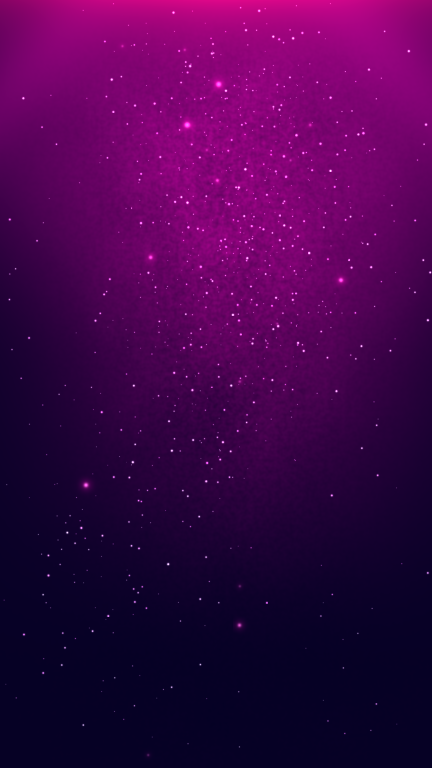
Give the GLSL for this background, as a Shadertoy shader.

```glsl
#define COLUMN_X 0.57
#define COLUMN_GAIN 0.51
#define TOP_GLOW 0.34
#define BEAM_GAIN 0.10
#define MOTTLE 0.30
#define DUST 0.22
#define STAR_CHANCE 0.24
#define STAR_SIZE 0.0021
#define EMBER_CHANCE 0.16

float hash(vec2 p) {
    vec3 q = fract(vec3(p.xyx) * 0.1031);
    q += dot(q, q.yzx + 33.33);
    return fract((q.x + q.y) * q.z);
}

vec2 hash2(vec2 p) {
    return vec2(hash(p), hash(p + 57.3));
}

float bell(float x, float width) {
    float t = x / width;
    return exp(-t * t);
}

float cornerSlope(vec2 cell, vec2 corner, vec2 f) {
    float angle = 6.2832 * hash(cell + corner);
    return dot(vec2(cos(angle), sin(angle)), f - corner);
}

float gradientNoise(vec2 p) {
    vec2 cell = floor(p), f = fract(p);
    vec2 u = f * f * f * (f * (f * 6.0 - 15.0) + 10.0);
    float low = mix(cornerSlope(cell, vec2(0, 0), f), cornerSlope(cell, vec2(1, 0), f), u.x);
    float high = mix(cornerSlope(cell, vec2(0, 1), f), cornerSlope(cell, vec2(1, 1), f), u.x);
    return mix(low, high, u.y);
}

float fbm(vec2 p) {
    float sum = 0.0, gain = 0.6;
    for (int i = 0; i < 5; i++) {
        sum += gain * gradientNoise(p);
        p = mat2(1.6, 1.2, -1.2, 1.6) * p + 7.1;
        gain *= 0.6;
    }
    return sum;
}

// Share of star cells that are lit: a stream bending left as it falls
float starDensity(vec2 uv) {
    float center = 0.23 + 0.35 * smoothstep(0.1, 0.7, uv.y) - 0.07 * smoothstep(0.75, 1.0, uv.y);
    float amount = 0.2 + 0.8 * smoothstep(0.25, 0.7, uv.y);
    amount *= smoothstep(0.0, 0.2, uv.y) * (1.0 - 0.7 * smoothstep(0.82, 1.0, uv.y));
    return 0.04 + amount * bell(uv.x - center, 0.22);
}

// One jittered star per grid cell: x is its light, y its random tint
vec2 starLayer(vec2 p, float cells, float chance, float size) {
    vec2 cell = floor(p * cells);
    vec2 seed = cell + cells * 3.7;
    vec2 center = (cell + 0.2 + 0.6 * hash2(seed)) / cells;
    float lit = step(hash(seed + 11.9), chance);
    float power = hash(seed + 23.1);
    float radius = size * (0.6 + 0.6 * power * power);
    float light = bell(length(p - center), radius) * (0.25 + 0.9 * power * power);
    return vec2(lit * light, hash(seed + 41.7));
}

void mainImage(out vec4 fragColor, in vec2 fragCoord) {
    vec2 uv = fragCoord / iResolution.xy;
    vec2 p = fragCoord / iResolution.x;
    float side = uv.x - 0.5;

    // Broad column of light, widening toward the top
    float width = mix(0.43, 0.85, smoothstep(0.5, 1.0, uv.y));
    float column = smoothstep(0.12, 0.8, uv.y) * bell(uv.x - COLUMN_X, width);

    // Cloudy mottling and fine dust
    float cloud = fbm(p * vec2(6.0, 4.5) + 3.0);
    float grain = gradientNoise(p * 75.0) + 0.7 * gradientNoise(p * 140.0);
    float core = bell(uv.x - 0.53, 0.32) * (1.0 - smoothstep(0.8, 1.0, uv.y));
    float hollow = bell(length((uv - vec2(0.47, 0.46)) * vec2(1.0, 1.5)), 0.11);
    float level = 0.025 + COLUMN_GAIN * column;
    level *= 1.0 + core * (MOTTLE * cloud + DUST * grain) - 0.2 * hollow;

    // Curved side beams and the glow along the top edge
    float arc = uv.y - 1.03 + 0.65 * side * side;
    level += BEAM_GAIN * bell(arc, 0.07) * smoothstep(0.08, 0.4, abs(side));
    float top = exp((uv.y - 1.0) / 0.035) * (0.45 + 0.55 * bell(side, 0.35));
    level += TOP_GLOW * top;

    vec3 color = vec3(level, 0.004 + 0.03 * level * level, 0.13 + 0.64 * level);
    color.b -= 0.15 * top;

    // Small pale stars in three scales
    float density = starDensity(uv);
    for (int i = 0; i < 3; i++) {
        float cells = 30.0 + 18.0 * float(i);
        vec2 star = starLayer(p, cells, STAR_CHANCE * density, STAR_SIZE);
        vec3 tint = mix(vec3(1.0, 0.45, 0.95), vec3(1.0, 0.9, 1.0), star.y);
        color += tint * star.x;
    }

    // Sparse pink embers with a soft halo
    float emberChance = EMBER_CHANCE * density;
    float ember = starLayer(p, 13.0, emberChance, 0.0045).x;
    float halo = starLayer(p, 13.0, emberChance, 0.013).x;
    color += vec3(0.9, 0.45, 0.75) * ember + vec3(0.25, 0.0, 0.16) * halo;

    fragColor = vec4(clamp(color, 0.0, 1.0), 1.0);
}
```
